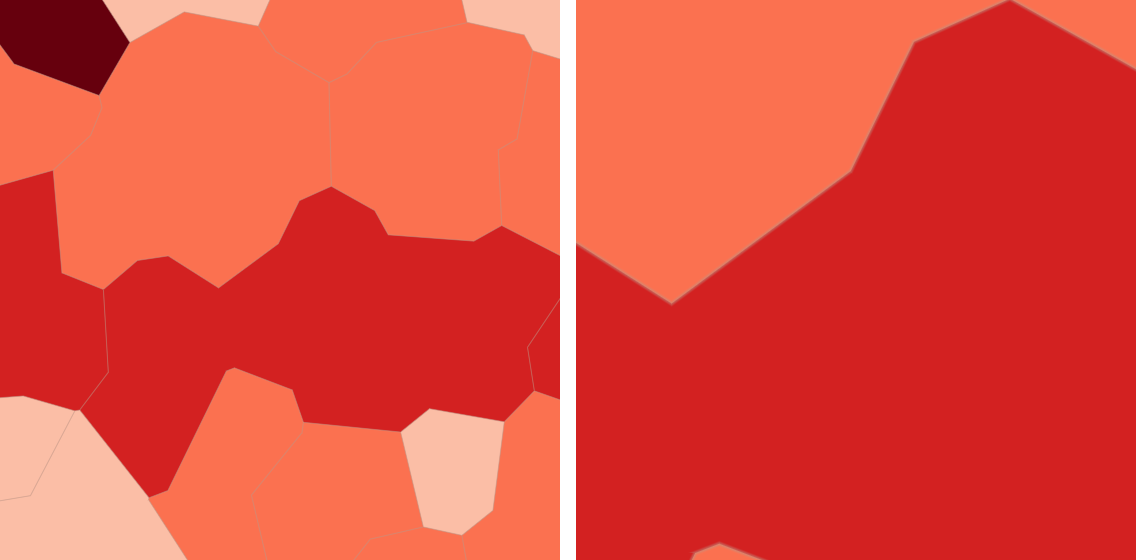
Left, the full canvas; right, a detail of the centre.
Give the GLSL for this background, as a WebGL 1 fragment shader.

```glsl
precision highp float;
uniform vec2 u_resolution;

const float REGIONS_ACROSS = 3.5;        // large regions per canvas height
const float CELLS_PER_REGION = 1.6;      // small cells along one region
const float TILT = 0.38;                 // turn of the whole pattern, radians
const vec2 REGION_OFFSET = vec2(0.81, 0.72);
const float CELL_OFFSET = 0.35;
const float REGION_JITTER = 0.55;
const float CELL_JITTER = 0.8;
const float SEAM_WIDTH = 0.002;
const float SEAM_STRENGTH = 0.5;
const vec2 TONE_STEP = vec2(0.12, 0.31);  // spreads tones over the regions
const vec4 TONE_LIMITS = vec4(0.012, 0.22, 0.65, 0.92);
const vec3 MAROON = vec3(0.40, 0.00, 0.05);
const vec3 BLUSH = vec3(0.985, 0.745, 0.650);
const vec3 CORAL = vec3(0.985, 0.445, 0.315);
const vec3 CRIMSON = vec3(0.828, 0.128, 0.128);
const vec3 SEAM = vec3(0.74, 0.58, 0.52);

vec2 hash2(vec2 p) {
  p += 7.0;
  vec2 s = vec2(dot(p, vec2(127.1, 311.7)), dot(p, vec2(269.5, 183.3)));
  return fract(sin(s) * 43758.5453);
}

vec2 jitteredSite(vec2 id, float amount) {
  return id + 0.5 + amount * (hash2(id) - 0.5);
}

// Region whose seed lies nearest to a point
vec2 regionAt(vec2 q) {
  vec2 base = floor(q);
  vec2 owner = base;
  float nearest = 1e3;
  for (int j = -1; j <= 1; j++) {
    for (int i = -1; i <= 1; i++) {
      vec2 id = base + vec2(i, j);
      float d = distance(q, jitteredSite(id, REGION_JITTER));
      if (d < nearest) {
        nearest = d;
        owner = id;
      }
    }
  }
  return owner;
}

// Whole part is the tone; the half separates some neighbours of equal tone
float patchKey(vec2 site) {
  vec2 region = regionAt((site - CELL_OFFSET) / CELLS_PER_REGION);
  float t = fract(dot(region, TONE_STEP) + 0.006);
  float tone = dot(step(TONE_LIMITS, vec4(t)), vec4(1.0));
  return tone + 0.5 * step(0.5, hash2(region + 31.0).x);
}

// Coral takes two bands, on either side of crimson
vec3 toneColour(float key) {
  if (key < 1.0) return MAROON;
  if (key < 2.0) return BLUSH;
  if (key < 3.0) return CORAL;
  if (key < 4.0) return CRIMSON;
  return CORAL;
}

void main() {
  // Pattern coordinates, turned about the upper left corner
  float pixel = 1.0 / u_resolution.y;
  vec2 p = gl_FragCoord.xy * pixel;
  p.y = 1.0 - p.y;
  vec2 axis = vec2(cos(TILT), sin(TILT));
  p = vec2(dot(p, axis), dot(p, vec2(-axis.y, axis.x)));
  vec2 q = (p * REGIONS_ACROSS + REGION_OFFSET) * CELLS_PER_REGION + CELL_OFFSET;
  vec2 base = floor(q);

  // Nearest cell
  vec2 home = base;
  float nearest = 1e3;
  for (int j = -2; j <= 2; j++) {
    for (int i = -2; i <= 2; i++) {
      vec2 site = jitteredSite(base + vec2(i, j), CELL_JITTER);
      float d = distance(q, site);
      if (d < nearest) {
        nearest = d;
        home = site;
      }
    }
  }
  float homeKey = patchKey(home);

  // Distance to the closest border with another patch
  float border = 1e3;
  float otherKey = homeKey;
  for (int j = -2; j <= 2; j++) {
    for (int i = -2; i <= 2; i++) {
      vec2 site = jitteredSite(base + vec2(i, j), CELL_JITTER);
      vec2 across = site - home;
      float gap = length(across);
      if (gap > 0.001) {
        float d = dot(0.5 * (home + site) - q, across / gap);
        if (d < border) {
          float key = patchKey(site);
          if (abs(key - homeKey) > 0.25) {
            border = d;
            otherKey = key;
          }
        }
      }
    }
  }
  border /= REGIONS_ACROSS * CELLS_PER_REGION;

  // Flat fill, smoothed edge and thin pale seam
  float spill = clamp(0.5 - border / pixel, 0.0, 0.5);
  vec3 colour = mix(toneColour(homeKey), toneColour(otherKey), spill);
  float seam = 1.0 - smoothstep(0.0, SEAM_WIDTH, border);
  gl_FragColor = vec4(mix(colour, SEAM, SEAM_STRENGTH * seam), 1.0);
}
```
